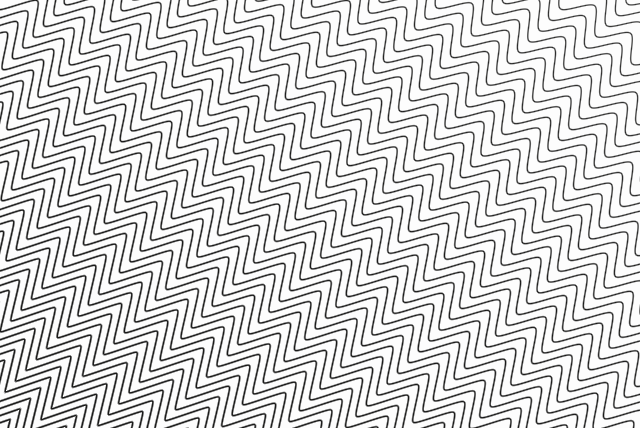
Give the GLSL for this pattern, as a WebGL 1 fragment shader.

```glsl
precision highp float;
// Diagonal staircase lines, sharp and bold at lower left, wavy and thin at upper right.

uniform vec2 u_resolution;

#define STEP_VEC vec2(0.0840, -0.0645)  // one zigzag along a line
#define LINE_VEC vec2(0.0240, 0.0250)   // offset from line to line
#define LINE_COUNT 49.5                 // lines from corner to corner
#define SWING 1.40                      // zigzag height, in line offsets
#define PHASE 0.22
#define ROUNDING 0.25
#define WIDTH_BOLD 0.0044
#define WIDTH_THIN 0.0024
#define EDGE_SOFTNESS 1.35
#define INK vec3(0.10, 0.10, 0.098)
#define PAPER vec3(0.992)

const float TAU = 6.2831853;

float cross2(vec2 a, vec2 b) {
  return a.x * b.y - a.y * b.x;
}

// Triangle wave with softened corners: value in x, slope in y
vec2 softZigzag(float phase, float sharpness) {
  float s = sharpness * sin(TAU * phase);
  float c = sharpness * cos(TAU * phase);
  return vec2(asin(s) * 4.0 / TAU, 4.0 * c / sqrt(1.0 - s * s));
}

void main() {
  vec2 p = gl_FragCoord.xy / u_resolution.y;

  // Skewed coordinates: along the lines and across them
  float area = cross2(STEP_VEC, LINE_VEC);
  float along = cross2(p, LINE_VEC) / area;
  float across = cross2(STEP_VEC, p) / area;
  vec2 alongGrad = vec2(LINE_VEC.y, -LINE_VEC.x) / area;
  vec2 acrossGrad = vec2(-STEP_VEC.y, STEP_VEC.x) / area;

  // Corners soften and strokes thin toward the upper right
  float fade = clamp(across / LINE_COUNT, 0.0, 1.0);
  float sharpness = 0.999 - ROUNDING * pow(fade, 1.5);
  vec2 wave = SWING * softZigzag(along + PHASE, sharpness);

  // Distance to the nearest line, in canvas heights
  float offset = abs(fract(across - wave.x) - 0.5);
  float dist = offset / length(acrossGrad - wave.y * alongGrad);

  float halfWidth = 0.5 * mix(WIDTH_BOLD, WIDTH_THIN, fade);
  float edge = (halfWidth - dist) * u_resolution.y / EDGE_SOFTNESS;
  float ink = clamp(edge + 0.5, 0.0, 1.0);
  gl_FragColor = vec4(mix(PAPER, INK, ink), 1.0);
}
```
